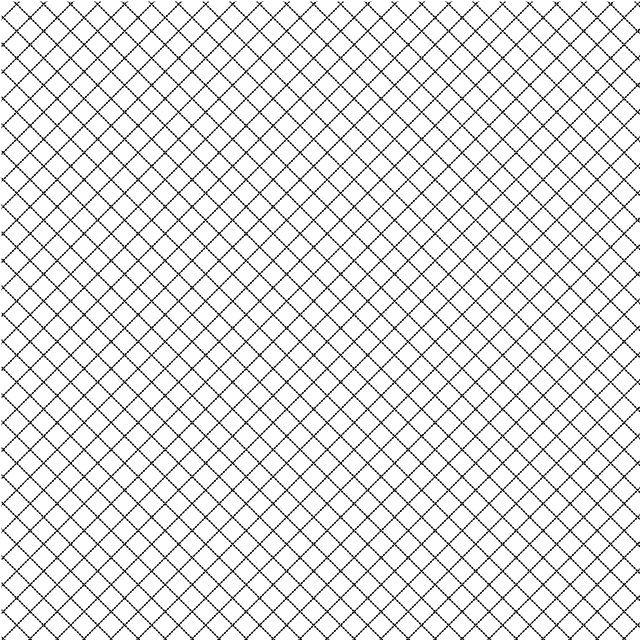
A WebGL 2 fragment shader for this pattern:

```glsl
#version 300 es
precision highp float;
// Fine black diamond trellis on white: two crossing families of beaded
// diagonal lines, 23.7 diamonds across and down. Each line is a distance to
// the nearest whole diagonal index, with a half width that swells per bead.

uniform vec2 u_resolution;
out vec4 fragColor;

float hash(float n) {
    return fract(sin(n * 12.9898 + 4.1) * 43758.5);
}

// Ink of the nearest line of one family; seed shifts the beads between families.
float beadedLine(float across, float along, float seed, float pixel) {
    float index = round(across);
    float dist = abs(across - index) * 0.02983;  // lattice units to canvas
    float bead = cos(6.28319 * (along * 6.0 + hash(index + seed)));
    float halfWidth = 0.00088 + 0.00042 * bead;
    return clamp(0.5 + (halfWidth - dist) / pixel, 0.0, 1.0);
}

void main() {
    float pixel = 1.0 / min(u_resolution.x, u_resolution.y);
    vec2 uv = gl_FragCoord.xy / u_resolution;

    // Diamond lattice, anchored near the top left corner
    vec2 cell = (vec2(uv.x, 1.0 - uv.y) - vec2(0.0260, 0.0065)) * 23.704;
    float rising = cell.x + cell.y;
    float falling = cell.x - cell.y;
    float ink = max(beadedLine(rising, falling, 0.0, pixel),
                    beadedLine(falling, rising, 57.0, pixel));

    // Thin blank margin along the left and top edges
    vec2 inset = vec2(uv.x, 1.0 - uv.y) - 0.0024;
    ink *= clamp(0.5 + min(inset.x, inset.y) / pixel, 0.0, 1.0);

    fragColor = vec4(mix(vec3(1.0), vec3(0.0), ink), 1.0);
}
```
